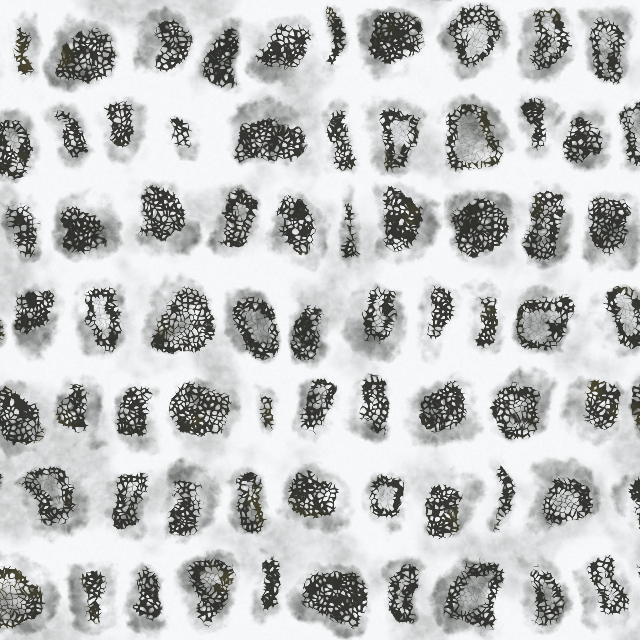
A Shadertoy shader for this pattern:

```glsl
const float ROWS = 7.0;
const float COLS = 10.0;
const float EDGE_JITTER = 0.72;      // uneven column widths, in cells
const vec2 GAP = vec2(0.011, 0.010); // bare paper around each stone
const float OUTLINE_WARP = 0.024;
const float STROKE_SCALE = 122.0;
const float STROKE_WIDTH = 0.47;
const float WASH_STRENGTH = 0.88;
const float STRAY_WASH = 0.30;
const vec3 PAPER = vec3(0.966, 0.970, 0.976);
const vec3 WASH = vec3(0.41, 0.42, 0.41);
const vec3 INK = vec3(0.165, 0.170, 0.150);
const vec3 OLIVE_INK = vec3(0.250, 0.235, 0.140);

float hash(vec2 p) {
    vec3 q = fract(vec3(p.xyx) * 0.1031);
    q += dot(q, q.yzx + 33.33);
    return fract((q.x + q.y) * q.z);
}

vec2 hash2(vec2 p) {
    return vec2(hash(p), hash(p + 57.3));
}

float noise(vec2 p) {
    vec2 i = floor(p), f = fract(p);
    f = f * f * (3.0 - 2.0 * f);
    float low = mix(hash(i), hash(i + vec2(1, 0)), f.x);
    float high = mix(hash(i + vec2(0, 1)), hash(i + vec2(1, 1)), f.x);
    return mix(low, high, f.y);
}

vec2 noise2(vec2 p) {
    return vec2(noise(p), noise(p + 31.7)) - 0.5;
}

float fbm(vec2 p) {
    float sum = 0.0, amp = 0.533;
    for (int i = 0; i < 4; i++) {
        sum += amp * noise(p);
        p = mat2(1.6, 1.2, -1.2, 1.6) * p + 7.1;
        amp *= 0.5;
    }
    return sum;
}

float roundedBox(vec2 p, vec2 halfSize) {
    float radius = 0.8 * min(halfSize.x, halfSize.y);
    vec2 e = abs(p) - halfSize + radius;
    return length(max(e, 0.0)) + min(max(e.x, e.y), 0.0) - radius;
}

// x: distance to the cell border, y: distance to the nearest cell point
vec2 crackle(vec2 p) {
    vec2 base = floor(p);
    float first = 9.0, second = 9.0;
    for (int j = -1; j <= 1; j++)
    for (int i = -1; i <= 1; i++) {
        vec2 id = base + vec2(i, j);
        float d = length(id + hash2(id) - p);
        second = min(second, max(first, d));
        first = min(first, d);
    }
    return vec2(second - first, first);
}

// x: distance to the stone outline, y: density of the inked core
vec2 stones(vec2 p) {
    vec2 warped = p + OUTLINE_WARP * noise2(p * 17.0) + 0.006 * noise2(p * 60.0);
    float inkWarp = 0.034 * (fbm(p * 28.0 + 4.0) - 0.5);
    vec2 result = vec2(1.0, 0.0);
    for (int j = -1; j <= 1; j++)
    for (int i = -1; i <= 1; i++) {
        float row = floor(p.y * ROWS) + float(j);
        float shift = hash(vec2(row, 91.0));
        vec2 id = vec2(floor(p.x * COLS + shift) + float(i), row);
        float left = id.x + EDGE_JITTER * (hash(id) - 0.5);
        float right = id.x + 1.0 + EDGE_JITTER * (hash(id + vec2(1, 0)) - 0.5);
        vec2 shape = hash2(id + 11.0), bend = hash2(id + 23.0) - 0.5;
        vec2 core = hash2(id + 37.0), offset = hash2(id + 53.0) - 0.5;

        vec2 centre = vec2((0.5 * (left + right) - shift) / COLS,
                           (row + 0.5 + 0.14 * bend.y) / ROWS);
        vec2 size = vec2(0.5 * (right - left) / COLS, 0.5 / ROWS) - GAP;
        size.y *= mix(0.84, 1.0, shape.x);
        size *= mix(1.0, 0.55, step(0.94, shape.y));

        // Tilt, bend and taper
        float tilt = 0.45 * bend.x;
        vec2 q = mat2(cos(tilt), -sin(tilt), sin(tilt), cos(tilt)) * (warped - centre);
        float t = clamp(q.y / size.y, -1.0, 1.0);
        q.x += 0.018 * bend.y * (t * t - 0.4);
        size.x *= 1.0 + 0.55 * (shape.y - 0.5) * t;
        result.x = min(result.x, roundedBox(q, size));

        // Off-centre core, hollow where it is deep enough
        vec2 coreSize = size * mix(vec2(0.52, 0.68), vec2(0.86, 0.92), core);
        float d = roundedBox(q - 0.5 * offset * size, coreSize) + inkWarp;
        float hollow = smoothstep(0.013, 0.024, -d) * smoothstep(0.2, 0.6, core.y);
        float density = smoothstep(-0.004, 0.010, -d) * (1.0 - 0.8 * hollow);
        result.y = max(result.y, density);
    }
    return result;
}

void mainImage(out vec4 fragColor, in vec2 fragCoord) {
    vec2 p = fragCoord / iResolution.y;
    vec2 stone = stones(p);
    vec2 strokes = crackle((p + 0.007 * noise2(p * 75.0)) * STROKE_SCALE);
    float fine = fbm(p * 85.0);
    float cloud = fbm(p * 19.0 + 3.0);

    // Grainy watercolour bodies and faint stray washes
    float body = smoothstep(-0.006, 0.010, -stone.x + 0.014 * (fine - 0.5));
    float tone = 0.10 + 0.85 * smoothstep(0.22, 0.85, cloud) + 0.55 * (fine - 0.5);
    tone += 0.10 * stone.y;
    float stray = smoothstep(0.52, 0.74, fbm(p * 9.0 + 40.0)) * (0.35 + fine);
    float wash = max(body * tone * WASH_STRENGTH, stray * STRAY_WASH);
    float veins = 1.0 - smoothstep(0.02, 0.10, abs(fbm(p * 34.0 + 9.0) - 0.5));
    wash *= 1.0 - 0.22 * veins;
    vec3 color = mix(PAPER, WASH, clamp(wash, 0.0, 1.0));

    // Pale flecks between tangled ink strokes
    float ink = stone.y * body;
    float fleck = 1.0 - smoothstep(0.12, 0.48, strokes.y);
    color = mix(color, PAPER, fleck * ink * 0.75 * smoothstep(0.3, 0.7, noise(p * 70.0)));
    float width = STROKE_WIDTH * ink * (0.3 + 1.1 * noise(p * 95.0 + 5.0));
    float stroke = 1.0 - smoothstep(width - 0.13, width + 0.13, strokes.x);
    stroke *= smoothstep(0.05, 0.45, ink);
    vec3 inkColor = mix(INK, OLIVE_INK, smoothstep(0.55, 0.8, fbm(p * 12.0 + 70.0)));
    color = mix(color, inkColor, 0.93 * stroke);

    // Paper grain
    color += 0.018 * (noise(p * 400.0) - 0.5);
    fragColor = vec4(clamp(color, 0.0, 1.0), 1.0);
}
```
